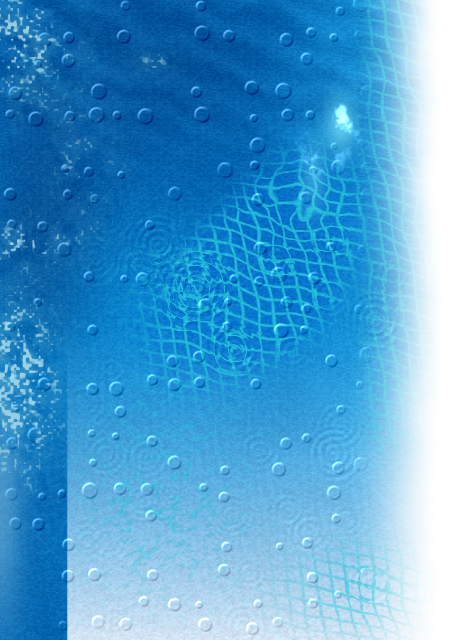
Reproduce this background procedurally as a Shadertoy shader.

```glsl
// Sunlit pool water with warped tiles, rain ripples, foam and fades to white

float hash(vec2 p) {
    return fract(sin(dot(p, vec2(127.1, 311.7))) * 43758.5453);
}

float noise(vec2 p) {
    vec2 i = floor(p), f = fract(p);
    f = f * f * (3.0 - 2.0 * f);
    return mix(mix(hash(i), hash(i + vec2(1, 0)), f.x),
               mix(hash(i + vec2(0, 1)), hash(i + vec2(1, 1)), f.x), f.y);
}

float fbm(vec2 p) {
    float sum = 0.0, amp = 0.5;
    for (int i = 0; i < 5; i++) {
        sum += amp * noise(p);
        p = mat2(1.6, 1.2, -1.2, 1.6) * p + 7.3;
        amp *= 0.5;
    }
    return sum;
}

// Soft elliptical spot
float blob(vec2 p, vec2 center, vec2 size) {
    vec2 d = (p - center) / size;
    return exp(-dot(d, d));
}

// Slope of concentric waves inside a radius
vec2 ripple(vec2 d, float radius) {
    float r = length(d);
    float wave = sin(r * 560.0 + 2.0 * noise(d * 60.0));
    return d / (r + 0.002) * wave * (1.0 - smoothstep(radius * 0.45, radius, r));
}

// Scattered ripples, one in some cells
vec2 rain(vec2 p, float cell) {
    vec2 slope = vec2(0), id = floor(p / cell);
    for (int y = -1; y <= 1; y++)
    for (int x = -1; x <= 1; x++) {
        vec2 k = id + vec2(x, y);
        vec2 c = (k + vec2(hash(k + 3.1), hash(k + 8.7))) * cell;
        slope += ripple(p - c, cell * (0.25 + 0.4 * hash(k + 5.5))) * step(0.35, hash(k));
    }
    return slope;
}

// Bubbles: x is the lit rim, y is the shaded rim
vec2 bubbles(vec2 p, float cell, float px) {
    vec2 k = floor(p / cell);
    vec2 d = p - (k + 0.3 + 0.4 * vec2(hash(k + 1.7), hash(k + 4.2))) * cell;
    float radius = cell * (0.1 + 0.17 * hash(k + 9.4)), r = length(d);
    float rim = 1.0 - smoothstep(0.0, 0.0015 + px, abs(r - radius));
    float side = dot(d, vec2(-0.6, 0.8)) / radius;
    return step(0.6, hash(k + 2.9)) * rim * vec2(max(side, 0.0), max(-side, 0.0));
}

void mainImage(out vec4 fragColor, in vec2 fragCoord) {
    vec2 uv = fragCoord / iResolution.xy;
    vec2 p = uv * vec2(0.715, 1.0);
    float px = 1.0 / iResolution.y;
    float cloud = fbm(p * 7.0), detail = fbm(p * 45.0);
    float open = smoothstep(0.105 - px, 0.105 + px, p.x);

    // Deep water, brighter toward the middle and right
    vec3 col = mix(vec3(0.04, 0.53, 0.82), vec3(0.02, 0.43, 0.73), smoothstep(0.42, 0.78, p.y));
    vec3 deep = vec3(0.01, 0.29, 0.56);
    col = mix(col, deep, 0.75 * blob(p, vec2(0.22, 0.90), vec2(0.23, 0.15)));
    col = mix(col, deep, 0.85 * blob(p, vec2(0.06, 0.66), vec2(0.10, 0.22)));
    col = mix(col, vec3(0.02, 0.40, 0.69), 0.8 * (1.0 - open) * (1.0 - smoothstep(0.2, 0.5, p.y)));
    col = mix(col, vec3(0.10, 0.60, 0.87), 0.8 * smoothstep(0.38, 0.58, p.x + 0.12 * (cloud - 0.5)));
    col += vec3(0.03, 0.10, 0.10) * (cloud - 0.5);

    // Ripples, a few wide and many small
    vec2 slope = ripple(p - vec2(0.586, 0.499), 0.060);
    slope += ripple(p - vec2(0.247, 0.616), 0.065);
    slope += ripple(p - vec2(0.306, 0.551), 0.080);
    slope += ripple(p - vec2(0.521, 0.290), 0.062);
    slope += ripple(p - vec2(0.365, 0.453), 0.060);
    float calm = smoothstep(0.08, 0.16, p.x) * (1.0 - smoothstep(0.58, 0.74, p.y));
    slope += 0.65 * calm * rain(p, 0.085);

    // Tile joints bent by the water
    vec2 bend = vec2(noise(p * 17.0), noise(p * 17.0 + 40.0)) - 0.5;
    vec2 fine = vec2(noise(p * 55.0), noise(p * 55.0 + 20.0)) - 0.5;
    float rough = blob(p, vec2(0.44, 0.70), vec2(0.11, 0.08));
    vec2 q = p + bend * (0.016 + 0.035 * rough) + fine * (0.003 + 0.012 * rough) + slope * 0.0045;
    vec2 g = vec2(q.x + 0.16 * q.y, q.y + 0.22 * q.x) / vec2(0.023, 0.021);
    vec2 joint = 0.5 - abs(fract(g) - 0.5);
    vec2 edge = 1.0 - smoothstep(vec2(0.035), vec2(0.09 + 45.0 * px), joint);
    float line = max(edge.x, edge.y);
    vec2 along = mat2(0.75, 0.66, -0.66, 0.75) * (p - vec2(0.42, 0.58));
    float tiles = blob(along, vec2(0.0), vec2(0.13, 0.23));
    tiles = smoothstep(0.2, 0.65, tiles + 0.35 * (cloud - 0.5));
    float sides = 0.6 * smoothstep(0.54, 0.60, p.x) * smoothstep(0.25, 0.33, p.y);
    sides += 0.6 * blob(p, vec2(0.58, 0.08), vec2(0.13, 0.07));
    col = mix(col, vec3(0.02, 0.43, 0.81), 0.6 * tiles * (1.0 - smoothstep(0.5, 0.62, p.x)));

    // Fade to pale at the bottom, beside the blue strip
    float low = pow(clamp(1.0 - p.y / 0.49, 0.0, 1.0), 1.3);
    col = mix(col, vec3(0.84, 0.90, 0.96), low * open);
    col = mix(col, vec3(0.15, 0.78, 0.86), line * clamp(max(tiles * 0.85, sides), 0.0, 0.8));

    // Broken reflections of the joints
    float flecks = smoothstep(0.62, 0.72, noise(vec2(p.x + p.y, p.y - 0.6 * p.x) * vec2(75, 170) + slope));
    float patches = blob(p, vec2(0.25, 0.24), vec2(0.13, 0.16)) + blob(p, vec2(0.28, 0.57), vec2(0.10, 0.07));
    col = mix(col, vec3(0.16, 0.75, 0.85), 0.45 * flecks * patches);

    // Surface relief and grain
    col += vec3(0.05, 0.06, 0.05) * dot(slope, vec2(-0.5, 0.8));
    float waves = sin(110.0 * (p.y + 0.4 * p.x) + 14.0 * cloud) * smoothstep(0.65, 0.95, p.y);
    col += vec3(0.015, 0.03, 0.03) * waves;
    col += vec3(0.05, 0.09, 0.08) * (noise(p * vec2(330, 420)) - 0.5);
    vec2 rim = bubbles(p, 0.042, px) * smoothstep(0.1, 0.4, cloud) * (1.0 - smoothstep(0.5, 0.62, p.x));
    col += 0.38 * rim.x - vec3(0.16, 0.20, 0.18) * rim.y;

    // Foam and sparkles along the left
    float foam = blob(p, vec2(0.02, 0.40), vec2(0.075, 0.14));
    foam += 0.75 * blob(p, vec2(0.03, 0.93), vec2(0.09, 0.10));
    foam += 0.65 * blob(p, vec2(0.04, 0.62), vec2(0.07, 0.03));
    foam += 0.4 * blob(p, vec2(0.13, 0.73), vec2(0.06, 0.10));
    foam += 0.45 * blob(p, vec2(0.24, 0.90), vec2(0.04, 0.018));
    float speck = noise(p * 210.0) * 0.6 + detail * 0.5;
    col = mix(col, vec3(0.30, 0.66, 0.80), 0.5 * clamp(foam, 0.0, 1.0) * smoothstep(0.3, 0.6, detail));
    col = mix(col, vec3(0.75, 0.91, 0.95), 0.75 * smoothstep(0.78, 1.0, speck + 0.32 * foam) * min(foam * 1.5, 1.0));
    col = mix(col, vec3(0.55, 0.76, 0.88), 0.5 * blob(p, vec2(0.0, 0.20), vec2(0.035, 0.18)));

    // Sun glints
    float glint = blob(p, vec2(0.532, 0.805), vec2(0.025, 0.045));
    glint += 0.55 * blob(p, vec2(0.490, 0.725), vec2(0.018, 0.055));
    col = mix(col, vec3(0.45, 0.87, 0.97), 0.75 * glint);
    col += 0.5 * glint * smoothstep(0.5, 0.7, detail);

    // Fade to white at the right
    float fade = smoothstep(0.76, 0.965, uv.x + 0.04 * (cloud - 0.5));
    col = mix(col, vec3(1.0), fade);
    fragColor = vec4(clamp(col, 0.0, 1.0), 1.0);
}
```
